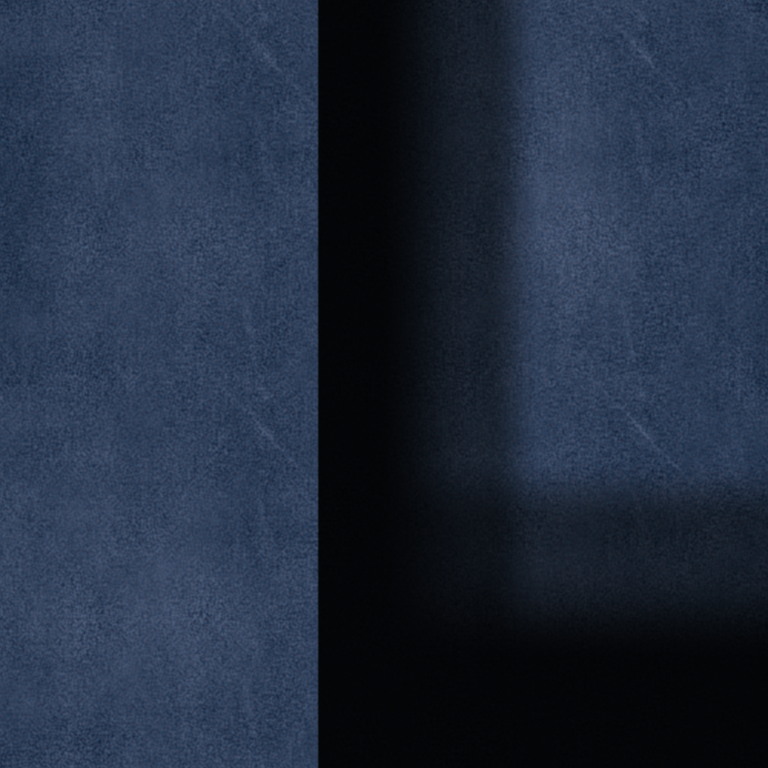
A Shadertoy shader for this texture:

```glsl
const float TILE = 0.492;

vec2 randomGradient(vec2 cell) {
    vec2 h = vec2(dot(cell, vec2(127.1, 311.7)), dot(cell, vec2(269.5, 183.3)));
    return 2.0 * fract(sin(h) * 43758.5) - 1.0;
}

// Gradient noise that wraps after 'period' cells
float noise(vec2 p, vec2 period) {
    vec2 i = floor(p), f = fract(p);
    vec2 u = f * f * f * (f * (f * 6.0 - 15.0) + 10.0);
    vec2 e = vec2(0.0, 1.0);
    float a = dot(randomGradient(mod(i, period)), f);
    float b = dot(randomGradient(mod(i + e.yx, period)), f - e.yx);
    float c = dot(randomGradient(mod(i + e.xy, period)), f - e.xy);
    float d = dot(randomGradient(mod(i + e.yy, period)), f - e.yy);
    return mix(mix(a, b, u.x), mix(c, d, u.x), u.y);
}

float tiledNoise(vec2 p, vec2 cells) {
    return noise(p / TILE * cells, cells);
}

// Offset from the nearest tiled copy of a centre
vec2 tiledOffset(vec2 p, vec2 centre) {
    return (fract((p - centre) / TILE + 0.5) - 0.5) * TILE;
}

float blob(vec2 offset, vec2 size) {
    vec2 q = offset / size;
    return exp(-dot(q, q));
}

float segmentDistance(vec2 p, vec2 halfSpan) {
    float t = clamp(dot(p, halfSpan) / dot(halfSpan, halfSpan), -1.0, 1.0);
    return length(p - halfSpan * t);
}

float scratches(vec2 p) {
    float breakup = smoothstep(-0.3, 0.4, tiledNoise(p, vec2(24.0)));
    vec2 wobble = vec2(0.006 * tiledNoise(p, vec2(16.0)), 0.0);

    // Diagonal crease with a soft halo
    vec2 o = tiledOffset(p, vec2(0.345, 0.437)) + wobble;
    float d = segmentDistance(o, vec2(0.062, -0.066));
    float mark = 0.050 * exp(-d * d / 5e-6) * (0.5 + 0.5 * breakup);
    mark += 0.050 * blob(o, vec2(0.022, 0.04)) * exp(-d / 0.010);

    // Broken upright wisps
    d = segmentDistance(tiledOffset(p, vec2(0.332, 0.545)) + wobble * 2.0, vec2(0.013, -0.062));
    mark += 0.055 * exp(-d * d / 2.5e-5) * breakup;
    d = segmentDistance(tiledOffset(p, vec2(0.342, 0.335)) + wobble * 2.0, vec2(0.003, -0.05));
    return mark + 0.040 * exp(-d * d / 4e-5) * breakup;
}

float surfaceTone(vec2 p) {
    // Tiled mottling
    float tone = 0.024 * tiledNoise(p, vec2(5.0)) + 0.030 * tiledNoise(p, vec2(13.0, 9.0));
    tone += 0.030 * tiledNoise(p, vec2(36.0, 20.0));
    tone += 0.022 * blob(tiledOffset(p, vec2(0.26, 0.715)), vec2(0.10, 0.08));
    tone -= 0.026 * blob(tiledOffset(p, vec2(0.32, 0.83)), vec2(0.06, 0.09));

    // Broad light and shade
    tone += 0.030 * blob(p - vec2(0.12, 0.23), vec2(0.22, 0.15));
    tone += 0.012 * blob(p - vec2(0.13, 0.80), vec2(0.07, 0.30));
    tone += 0.033 * blob(p - vec2(0.74, 0.77), vec2(0.08, 0.18));
    tone -= 0.040 * blob(p - vec2(0.0, 0.78), vec2(0.06, 0.18));
    tone -= 0.025 * smoothstep(0.80, 1.0, p.x);
    return tone + scratches(p);
}

// Two-step soft shadow beside and below the lit panel
float panelLight(vec2 p) {
    float across = 0.45 * smoothstep(0.49, 0.62, p.x) + 0.55 * smoothstep(0.635, 0.705, p.x);
    float upward = 0.45 * smoothstep(0.14, 0.27, p.y) + 0.55 * smoothstep(0.32, 0.405, p.y);
    return across * upward;
}

void mainImage(out vec4 fragColor, in vec2 fragCoord) {
    vec2 p = fragCoord / iResolution.xy;

    // Grain with a slight colour drift
    float fine = noise(p * 250.0, vec2(250.0));
    float coarse = noise(p * 130.0 + 0.37, vec2(130.0));
    float drift = noise(p * 190.0 + 0.61, vec2(190.0));
    float roughness = 1.0 + 0.8 * tiledNoise(p + 0.1, vec2(6.0));
    vec3 grain = roughness * (0.105 * fine + 0.050 * coarse) + drift * vec3(0.030, -0.010, -0.024);

    vec3 blue = vec3(0.187, 0.248, 0.350) + surfaceTone(p) * vec3(1.05, 1.0, 1.1) + grain;

    // Hard left edge of the shadow
    float edge = smoothstep(0.4125, 0.4160, p.x);
    float light = mix(1.0, panelLight(p), edge);
    vec3 black = vec3(0.015, 0.020, 0.029) + 0.10 * grain;
    vec3 tint = mix(vec3(1.04, 1.06, 1.02), vec3(1.0), smoothstep(0.3, 0.8, light));
    vec3 color = mix(black, blue * tint, light);

    fragColor = vec4(clamp(color, 0.0, 1.0), 1.0);
}
```
